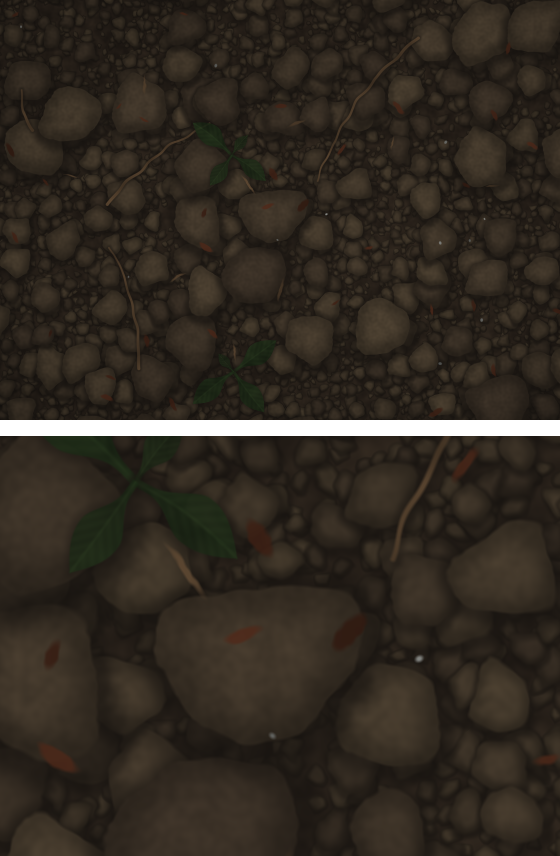
Top: the whole. Bottom: its middle third, enlarged.
Write a Shadertoy shader that draws this texture.

```glsl
// Dry ploughed soil: layers of angular clods, from crumbs up to large lumps,
// are laid over dark ground by jittered grids and rounded polygon distances.
// Litter flecks, thin roots and two small weeds lie on top.

const float TAU = 6.2831853;
const vec3 GROUND_DARK = vec3(0.115, 0.093, 0.075);
const vec3 GROUND_LIGHT = vec3(0.175, 0.142, 0.11);
const vec3 CREVICE = vec3(0.095, 0.079, 0.064);
const vec3 CLOD_DARK = vec3(0.215, 0.178, 0.14);
const vec3 CLOD_LIGHT = vec3(0.282, 0.238, 0.18);
const vec3 LEAF_DARK = vec3(0.065, 0.105, 0.055);
const vec3 LEAF_LIGHT = vec3(0.135, 0.205, 0.105);
const vec3 ROOT = vec3(0.36, 0.275, 0.19);
const vec3 RUST = vec3(0.26, 0.135, 0.085);
const vec3 SPECK = vec3(0.48, 0.49, 0.48);
const vec2 LIGHT = vec2(-0.4, 0.9);
const float SOFTNESS = 0.0017;
const float SHADOW = 0.62;

float hash(vec2 p) {
  vec3 q = fract(p.xyx * 0.1031);
  q += dot(q, q.yzx + 33.33);
  return fract((q.x + q.y) * q.z);
}

float corner(vec2 cell, vec2 offset) {
  float a = TAU * hash(cell);
  return dot(vec2(cos(a), sin(a)), offset);
}

// Gradient noise, roughly -1 to 1
float noise(vec2 p) {
  vec2 i = floor(p), f = p - i, u = f * f * (3.0 - 2.0 * f), e = vec2(1, 0);
  float low = mix(corner(i, f), corner(i + e, f - e), u.x);
  float high = mix(corner(i + e.yx, f - e.yx), corner(i + 1.0, f - 1.0), u.x);
  return 1.4 * mix(low, high, u.y);
}

float cover(float d, float soft) { return 1.0 - smoothstep(-soft, soft, d); }

mat2 turn(float a) { return mat2(cos(a), -sin(a), sin(a), cos(a)); }

vec2 scatter(vec2 seed) { return vec2(hash(seed + 5.1), hash(seed + 9.7)) - 0.5; }

// Irregular polygon of unit size with rounded corners
float clodDistance(vec2 q, vec2 seed) {
  float sum = 0.0;
  for (float k = 0.0; k < 7.0; k++) {
    float a = (k + 0.8 * hash(seed + k * 1.7)) * TAU / 7.0;
    float reach = mix(0.68, 1.05, hash(seed + k * 2.9 + 40.0));
    sum += exp(9.0 * (dot(q, vec2(cos(a), sin(a))) - reach));
  }
  return log(sum) / 9.0;
}

void clodLayer(inout vec3 colour, vec2 p, float cells, float amount, float tone) {
  vec2 g = p * cells;
  for (int i = 0; i < 9; i++) {
    vec2 id = floor(g) + vec2(i % 3, i / 3) - 1.0, seed = id + cells * 3.7;
    float density = amount * (1.0 + 0.45 * noise(id / cells * 3.5 + 7.0));
    if (hash(seed) > density) continue;
    float radius = mix(0.34, 0.63, hash(seed + 2.3));
    vec2 q = (g - id - 0.5 - 0.7 * scatter(seed)) / radius;
    if (dot(q, q) > 3.0) continue;
    float d = clodDistance(q, seed), facing = dot(q, LIGHT);
    float shade = 1.0 - smoothstep(0.0, 0.32, d + 0.12 * facing);
    colour = mix(colour, CREVICE, SHADOW * shade);
    float lit = 1.0 - 0.28 * smoothstep(-0.5, 0.0, d) + 0.07 * facing;
    vec3 clod = mix(CLOD_DARK, CLOD_LIGHT, hash(seed + 7.9)) * tone * lit;
    colour = mix(colour, clod, cover(d, SOFTNESS * cells / radius));
  }
}

// Scattered slivers, one at most in each grid cell
void flecks(inout vec3 colour, vec2 p, float cells, float amount, vec2 size, vec3 tint) {
  vec2 id = floor(p * cells), seed = id + cells * 5.3;
  if (hash(seed) > amount) return;
  vec2 q = turn(TAU * hash(seed + 8.3)) * (p - (id + 0.5 + 0.5 * scatter(seed)) / cells);
  float d = (length(q / size) - mix(0.6, 1.3, hash(seed + 1.9))) * size.y;
  colour = mix(colour, tint * mix(0.7, 1.15, hash(seed + 4.4)), 0.85 * cover(d, SOFTNESS));
}

// Bowed, wavering strand that thins towards its end
void root(inout vec3 colour, vec2 p, vec2 from, vec2 to, float bow) {
  vec2 axis = to - from, q = p - from;
  float len = length(axis), t = dot(q, axis) / (len * len), s = clamp(t, 0.0, 1.0);
  float side = dot(q, vec2(-axis.y, axis.x)) / len - bow * sin(s * TAU * 0.5);
  side -= 0.007 * noise(vec2(s * len * 22.0, from.x * 31.0));
  float d = length(vec2(side, (t - s) * len));
  colour = mix(colour, CREVICE, 0.4 * cover(d - 0.007, 0.004));
  vec3 tint = ROOT * (0.85 + 0.25 * noise(p * 28.0));
  colour = mix(colour, tint, 0.85 * cover(d - 0.0038 + 0.0018 * s, SOFTNESS));
}

// Four leaves fanned around a centre
void weed(inout vec3 colour, vec2 p, vec2 centre, float start, vec4 lengths) {
  for (int i = 0; i < 4; i++) {
    float len = lengths[i];
    vec2 q = turn(start - 1.55 * float(i)) * (p - centre) / len;
    q.y += 0.12 * sin(q.x * 3.0) * (hash(vec2(i, start)) - 0.5);
    float t = clamp(q.x, 0.0, 1.0), across = abs(q.y);
    float blade = 0.19 * sin(TAU * 0.5 * pow(t, 1.3)) * smoothstep(0.05, 0.55, t);
    float width = 0.025 * (1.0 - t) + blade;
    float d = length(vec2(max(across - width, 0.0), q.x - t)) - 0.006;
    float veins = sin((q.x - across * 1.2) * 48.0);
    float bright = 0.45 + 0.35 * noise(p * 38.0) + 0.08 * veins;
    bright += 0.22 * smoothstep(-0.04, 0.04, q.y) + 0.35 * cover(across - 0.012, 0.015);
    colour = mix(colour, CREVICE, 0.5 * cover(d - 0.03, 0.08));
    vec3 leaf = mix(LEAF_DARK, LEAF_LIGHT, clamp(bright, 0.0, 1.0));
    colour = mix(colour, leaf, cover(d, SOFTNESS / len));
  }
}

void mainImage(out vec4 fragColor, in vec2 fragCoord) {
  vec2 p = fragCoord / iResolution.y;
  float fine = noise(p * 130.0), coarse = noise(p * 48.0 + 9.0);
  vec2 rough = p + 0.005 * vec2(noise(p * 32.0), noise(p * 32.0 + 50.0));
  rough += 0.0015 * vec2(fine, coarse);

  // Ground and clods, smallest first
  float patches = 0.5 + 0.4 * coarse + 0.4 * noise(p * 9.0);
  vec3 colour = mix(GROUND_DARK, GROUND_LIGHT, clamp(patches, 0.0, 1.0));
  float cells = 58.0;
  for (float k = 0.0; k < 5.0; k++) {
    clodLayer(colour, rough, cells, 0.62 - 0.021 * k * k, 0.8 + 0.055 * k);
    cells *= 0.594;
  }
  colour *= 1.0 + 0.07 * fine + 0.08 * coarse + 0.07 * noise(p * 4.0 + 20.0);

  // Litter, roots and weeds
  flecks(colour, rough, 13.0, 0.15, vec2(0.014, 0.005), RUST);
  flecks(colour, rough, 8.0, 0.08, vec2(0.018, 0.003), ROOT);
  flecks(colour, p, 11.0, 0.09, vec2(0.0036, 0.0028), SPECK);
  root(colour, p, vec2(0.995, 0.91), vec2(0.755, 0.57), -0.03);
  root(colour, p, vec2(0.255, 0.514), vec2(0.498, 0.708), 0.016);
  root(colour, p, vec2(0.333, 0.123), vec2(0.26, 0.41), -0.02);
  root(colour, p, vec2(0.078, 0.69), vec2(0.05, 0.785), 0.012);
  weed(colour, p, vec2(0.552, 0.63), 2.45, vec4(0.12, 0.06, 0.1, 0.088));
  weed(colour, p, vec2(0.556, 0.115), 0.63, vec4(0.125, 0.12, 0.122, 0.055));

  // Soft falloff towards the edges, darker on the left
  vec2 v = fragCoord / iResolution.xy - vec2(0.58, 0.5);
  fragColor = vec4(colour * (1.05 - 0.38 * dot(v, v)), 1.0);
}
```
